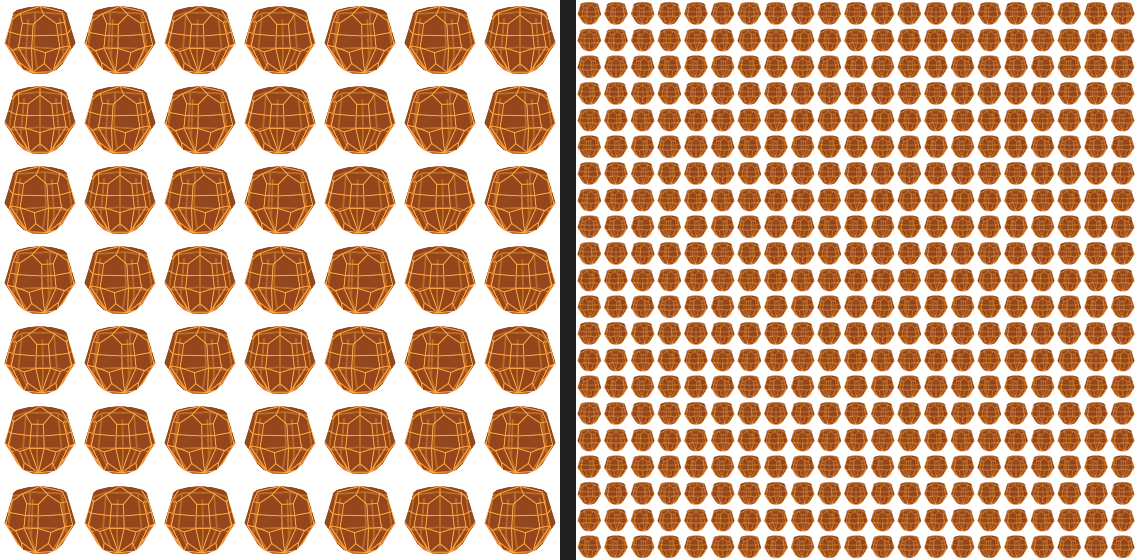
Left, the tile; right, the same tile 3 across and 3 down.
A Shadertoy shader for this pattern:

```glsl
const float REPEATS = 7.0;
const float SECTOR = 1.2566371;  // one fifth of a turn
const float TILT = 0.15;         // sine of the downward viewing angle
const vec3 PAPER = vec3(1.0);
const vec3 BODY = vec3(0.58, 0.28, 0.11);
const vec3 BAND = vec3(0.78, 0.47, 0.17);
const vec3 WIRE = vec3(1.0, 0.65, 0.25);

// Rings of the solid: radius, height
const vec2 APEX = vec2(0.0, 0.42);
const vec2 CROWN = vec2(0.28, 0.355);
const vec2 SHOULDER = vec2(0.36, 0.25);
const vec2 CHEST = vec2(0.40, 0.11);
const vec2 WAIST = vec2(0.44, -0.04);
const vec2 HIP = vec2(0.39, -0.10);
const vec2 KNEE = vec2(0.30, -0.25);
const vec2 FOOT = vec2(0.22, -0.375);
const vec2 ROOF = vec2(0.34, 0.30);
const vec2 BELT = vec2(0.41, -0.15);

float segmentDistance(vec2 p, vec2 a, vec2 b) {
    vec2 pa = p - a, ba = b - a;
    return length(pa - ba * clamp(dot(pa, ba) / dot(ba, ba), 0.0, 1.0));
}

float coverage(float d, float pixel) {
    return 1.0 - smoothstep(-0.5 * pixel, 0.5 * pixel, d);
}

// Screen position in xy, depth towards the viewer in z
vec3 ringPoint(vec2 ring, float angle) {
    float z = ring.x * cos(angle);
    return vec3(ring.x * sin(angle), ring.y - TILT * z, z);
}

// Distance to an edge on the chosen side: 1 front, -1 back, 0 both
float edge(vec2 p, vec2 ringA, float angleA, vec2 ringB, float angleB, float side) {
    vec3 a = ringPoint(ringA, angleA), b = ringPoint(ringB, angleB);
    if (side * (a.z + b.z) < -0.06) return 1.0;
    return segmentDistance(p, a.xy, b.xy);
}

// Mirrored outline with rounded corners
float silhouette(vec2 p) {
    const int N = 12;
    vec2 v[N] = vec2[N](
        vec2(-0.1, 0.413), vec2(0.0, 0.413), vec2(0.15, 0.398), vec2(0.285, 0.365),
        vec2(0.322, 0.335), vec2(0.355, 0.22), vec2(0.432, -0.036), vec2(0.36, -0.145),
        vec2(0.275, -0.29), vec2(0.20, -0.365), vec2(0.09, -0.408), vec2(-0.1, -0.412));
    p.x = abs(p.x);
    float d = 1.0, s = 1.0;
    for (int i = 0, j = N - 1; i < N; j = i, i++) {
        d = min(d, segmentDistance(p, v[i], v[j]));
        vec2 e = v[j] - v[i], w = p - v[i];
        bvec3 c = bvec3(p.y >= v[i].y, p.y < v[j].y, e.x * w.y > e.y * w.x);
        if (all(c) || !any(c)) s = -s;
    }
    return s * d - 0.012;
}

// Thin edges of the facing half
float wireframe(vec2 p, float spin) {
    float d = 1.0;
    for (int k = 0; k < 5; k++) {
        float mid = spin + float(k) * SECTOR;
        float seam = mid + 0.5 * SECTOR;
        float left = mid - SECTOR / 3.0, right = mid + SECTOR / 3.0;
        float next = left + SECTOR;
        d = min(d, edge(p, APEX, mid, CROWN, mid, 1.0));
        d = min(d, edge(p, SHOULDER, right, SHOULDER, next, 1.0));
        d = min(d, edge(p, CHEST, left, CHEST, right, 1.0));
        d = min(d, edge(p, CHEST, right, CHEST, next, 1.0));
        d = min(d, edge(p, WAIST, right, WAIST, next, 1.0));
        d = min(d, edge(p, HIP, mid, KNEE, mid, 1.0));
        d = min(d, edge(p, FOOT, seam, FOOT, seam + SECTOR, 1.0));
        for (float s = -1.0; s < 2.0; s += 2.0) {
            float flank = mid + s * SECTOR / 3.0;
            float corner = mid + s * 0.5 * SECTOR;
            d = min(d, edge(p, CROWN, mid, SHOULDER, flank, 1.0));
            d = min(d, edge(p, SHOULDER, flank, CHEST, flank, 1.0));
            d = min(d, edge(p, CHEST, flank, WAIST, flank, 1.0));
            d = min(d, edge(p, WAIST, flank, HIP, mid, 1.0));
            d = min(d, edge(p, KNEE, mid, FOOT, corner, 1.0));
            d = min(d, edge(p, WAIST, flank, FOOT, corner, 1.0));
        }
    }
    return d;
}

// Broad muted struts, with rings on the far half
float bands(vec2 p, float spin) {
    float d = 1.0;
    for (int k = 0; k < 5; k++) {
        float a = spin + (float(k) + 0.5) * SECTOR;
        d = min(d, edge(p, ROOF, a, BELT, a, 0.0));
        d = min(d, edge(p, BELT, a, FOOT, a, 0.0));
        d = min(d, edge(p, ROOF, a, ROOF, a + SECTOR, -1.0));
        d = min(d, edge(p, BELT, a, BELT, a + SECTOR, -1.0));
    }
    return d;
}

void mainImage(out vec4 fragColor, in vec2 fragCoord) {
    vec2 grid = fragCoord / iResolution.xy * REPEATS;
    vec2 cell = floor(grid);
    vec2 p = fract(grid) - 0.5;
    float pixel = REPEATS / min(iResolution.x, iResolution.y);

    // Each diagonal step turns the solid by a seventh of a sector
    float spin = (cell.x + cell.y - 5.0) / REPEATS * SECTOR;

    vec3 color = mix(BODY, BAND, 0.75 * coverage(bands(p, spin) - 0.011, pixel));
    color = mix(color, WIRE, coverage(wireframe(p, spin) - 0.0065, pixel));
    color = mix(PAPER, color, coverage(silhouette(p), pixel));
    fragColor = vec4(color, 1.0);
}
```
